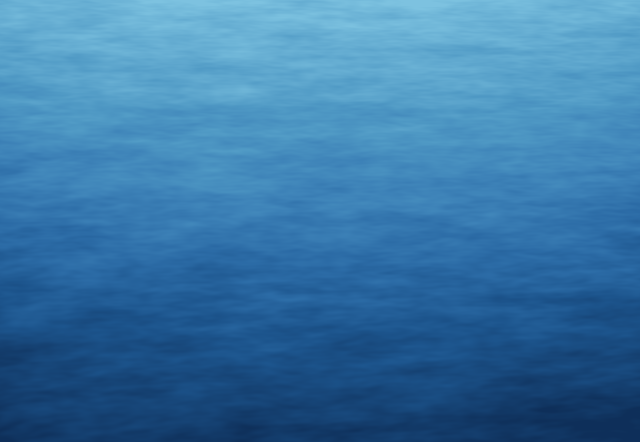
Give the GLSL for this texture, as a Shadertoy shader.

```glsl
// Calm blue water seen at a slant: fine stretched ripples, pale far away and dark nearby.

const vec3 WATER[6] = vec3[6](
    vec3(0.08, 0.25, 0.44), vec3(0.11, 0.33, 0.55), vec3(0.17, 0.42, 0.65),
    vec3(0.24, 0.51, 0.72), vec3(0.31, 0.60, 0.77), vec3(0.41, 0.69, 0.83));

const float RIPPLE_STRENGTH = 0.10;
const float VIGNETTE = 0.09;

// Random direction for a lattice cell
vec2 hashDirection(vec2 cell) {
    vec3 p = fract(vec3(cell.xyx) * vec3(0.1031, 0.1030, 0.0973));
    p += dot(p, p.yzx + 33.33);
    float angle = 6.2832 * fract((p.x + p.y) * p.z);
    return vec2(cos(angle), sin(angle));
}

// Smooth gradient noise, about -0.7 to 0.7
float gradientNoise(vec2 p) {
    vec2 cell = floor(p), f = p - cell;
    vec2 u = f * f * f * (f * (f * 6.0 - 15.0) + 10.0);
    vec2 e = vec2(1.0, 0.0);
    float a = dot(hashDirection(cell), f);
    float b = dot(hashDirection(cell + e), f - e);
    float c = dot(hashDirection(cell + e.yx), f - e.yx);
    float d = dot(hashDirection(cell + e.xx), f - e.xx);
    return mix(mix(a, b, u.x), mix(c, d, u.x), u.y);
}

// Octaves of long, flat waves with slightly different slants
float ripples(vec2 p, vec2 frequency, float slant) {
    float sum = 0.0, weight = 1.0;
    for (int i = 0; i < 5; i++) {
        float lean = slant + 0.035 * sin(float(i) * 2.4);
        vec2 q = vec2(p.x, p.y - lean * p.x);
        sum += weight * gradientNoise(q * frequency + float(i) * 17.3);
        frequency *= vec2(1.75, 1.7);
        weight *= 0.80;
    }
    return sum;
}

// Tone 0 is the darkest water, 1 the palest
vec3 waterColor(float tone) {
    float s = clamp(tone * 6.0 - 0.5, -0.8, 5.8);
    int i = int(clamp(floor(s), 0.0, 4.0));
    return mix(WATER[i], WATER[i + 1], s - float(i));
}

void mainImage(out vec4 fragColor, in vec2 fragCoord) {
    vec2 uv = fragCoord / iResolution.xy;
    vec2 p = fragCoord / iResolution.y;

    // Perspective squeezes the far rows together
    vec2 surface = vec2(p.x * (0.9 + 0.25 * uv.y), p.y * (0.8 + 0.4 * p.y));

    // Slow bending keeps the streaks from running straight
    surface.y += 0.008 * gradientNoise(surface * vec2(4.0, 9.0) + 5.0);
    float slant = 0.07 * (1.0 - uv.y) - 0.025 * uv.y;
    float wave = ripples(surface, vec2(3.2, 14.0), slant);

    // Broad drifts of light
    float drift = gradientNoise(surface * vec2(1.3, 4.0) + 41.0);

    float edge = pow(abs(uv.x * 2.0 - 1.0), 3.0);
    float tone = uv.y + 0.02 + RIPPLE_STRENGTH * wave + 0.05 * drift - VIGNETTE * edge;
    fragColor = vec4(waterColor(tone), 1.0);
}
```
